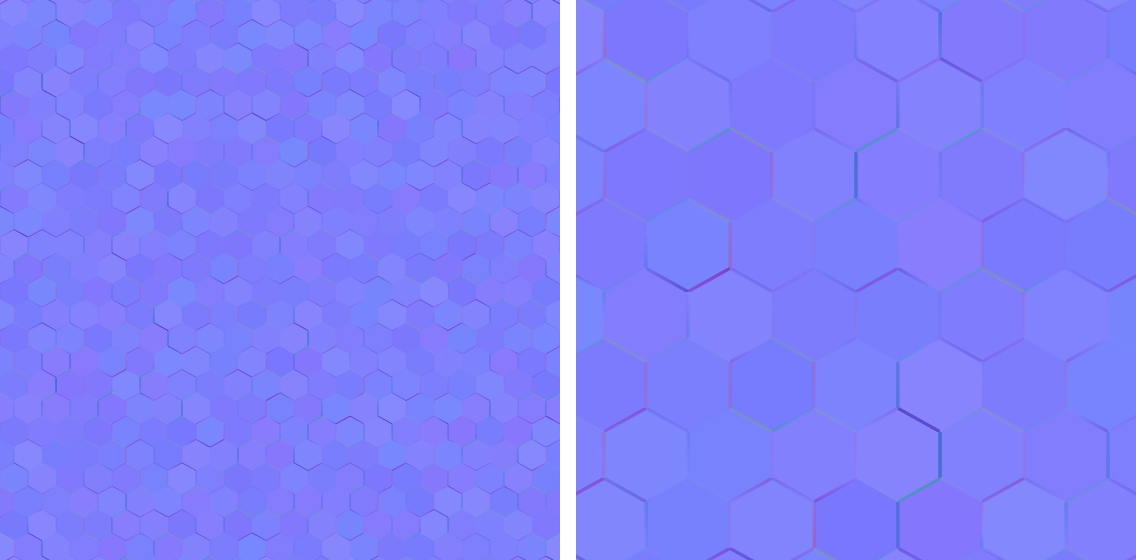
Left: the whole. Right: its middle third, enlarged.
Write a WebGL 1 fragment shader that draws this texture map.

```glsl
precision highp float;
// Tangent-space normal map of hexagonal tiles with random tilts and faint stepped seams.

uniform vec2 u_resolution;

const vec2 TILES = vec2(20.0, 24.0);   // columns and rows, rows even so it wraps
const float ROW_STEP = 0.8660254;      // row spacing in tile widths
const float SEAM_HALF_WIDTH = 0.02;    // in tile widths
const float SEAM_SLOPE = 0.65;         // slope for a full height step
const float SEAM_SHADE = 0.26;         // darkening for a full height step
const float TILT = 0.07;               // largest tilt of a tile face
const float HEIGHT = 0.5;              // random height range of the tiles
const float TILT_RISE = 6.0;           // how far a tilt lifts the tile's rim
const float FACE_BLUE = 0.993;         // blue level of a level face
const float SIXTH_TURN = 1.04719755;

// Three random values in 0..1 for a tile id
vec3 hash3(vec2 id) {
  vec3 p = fract(vec3(id.xyx) * vec3(0.1031, 0.1030, 0.0973) + 0.137);
  p += dot(p, p.yxz + 33.33);
  return fract((p.xxy + p.yzz) * p.zyx);
}

// Centre of the hexagon holding q; odd rows shift by half a tile
vec2 hexCenter(vec2 q) {
  float baseRow = floor(q.y / ROW_STEP);
  vec2 best = vec2(0.0);
  float bestDist = 1e5;
  for (int i = -1; i <= 1; i++) {
    float row = baseRow + float(i);
    float shift = 0.5 * mod(row, 2.0);
    vec2 c = vec2(floor(q.x - shift + 0.5) + shift, (row + 0.5) * ROW_STEP);
    float d = dot(q - c, q - c);
    if (d < bestDist) {
      bestDist = d;
      best = c;
    }
  }
  return best;
}

// Tile properties: xy = face tilt, z = height
vec3 tileAt(vec2 center) {
  vec2 id = floor(vec2(center.x * 2.0, center.y / ROW_STEP - 0.5) + 0.5);
  vec3 h = hash3(mod(id, vec2(2.0 * TILES.x, TILES.y)));
  return vec3((h.xy * 2.0 - 1.0) * TILT, h.z * HEIGHT);
}

// Height of a tilted face at an offset from its centre
float faceHeight(vec3 tile, vec2 offset) {
  return tile.z - TILT_RISE * dot(tile.xy, offset);
}

void main() {
  vec2 q = gl_FragCoord.xy / u_resolution * TILES * vec2(1.0, ROW_STEP);
  float pixel = TILES.x / u_resolution.x;

  // Own tile and the neighbour across the closest side
  vec2 center = hexCenter(q);
  vec2 local = q - center;
  float angle = atan(local.y, local.x + 1e-6);
  angle = floor(angle / SIXTH_TURN + 0.5) * SIXTH_TURN;
  vec2 dir = vec2(cos(angle), sin(angle));
  float edge = 0.5 - dot(local, dir);
  vec3 own = tileAt(center);
  vec3 other = tileAt(center + dir);

  // Flat faces, blended over one pixel where they meet
  float blend = 0.5 - 0.5 * smoothstep(0.0, 0.5 * pixel, edge);
  vec2 tilt = mix(own.xy, other.xy, blend);

  // The seam leans from the higher rim to the lower one
  float seam = 1.0 - smoothstep(SEAM_HALF_WIDTH - 0.5 * pixel,
                                SEAM_HALF_WIDTH + 0.5 * pixel, edge);
  float rimStep = faceHeight(own, local) - faceHeight(other, local - dir);
  vec2 slope = dir * rimStep * SEAM_SLOPE * seam;

  vec3 normal = normalize(vec3(tilt + slope, 1.0));
  vec3 color = (normal * 0.5 + 0.5) * vec3(1.0, 1.0, FACE_BLUE);
  color *= 1.0 - SEAM_SHADE * min(abs(rimStep), 1.0) * seam;
  gl_FragColor = vec4(color, 1.0);
}
```
